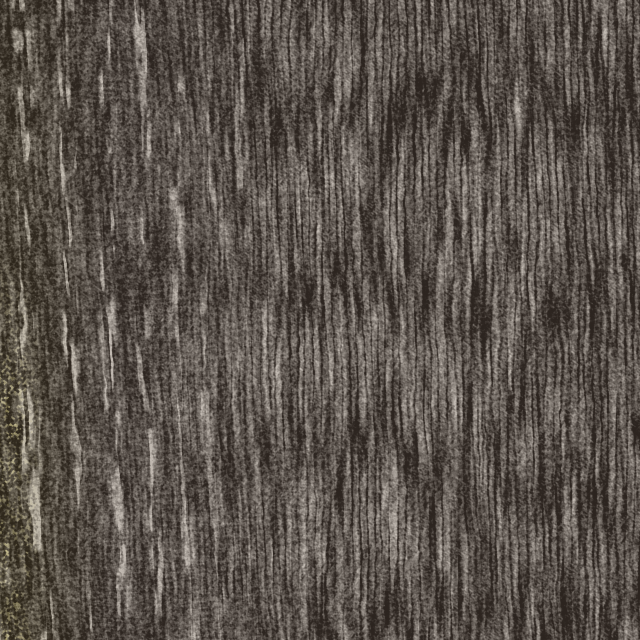
Write a WebGL 1 fragment shader that draws this texture.

```glsl
precision highp float;
uniform vec2 u_resolution;

#define FIBRE_SCALE vec2(132.0, 8.0)
#define HAIR_SCALE vec2(230.0, 22.0)
#define GROOVE_SCALE vec2(84.0, 3.6)
#define PORE_SCALE vec2(19.0, 6.0)
#define GRAIN_SCALE 290.0
#define GRAIN_AMOUNT 0.94
#define GROOVE_AMOUNT 0.46
#define STREAK_AMOUNT 0.74
#define VIGNETTE 0.3
#define DARK_WOOD vec3(0.19, 0.16, 0.14)
#define PALE_WOOD vec3(0.64, 0.61, 0.58)

float hash(vec2 p) {
  return fract(sin(dot(p, vec2(127.1, 311.7))) * 43758.55);
}

vec2 hash2(vec2 p) {
  return vec2(hash(p), hash(p + 57.3));
}

float noise(vec2 p) {
  vec2 i = floor(p);
  vec2 f = fract(p);
  f = f * f * (3.0 - 2.0 * f);
  float low = mix(hash(i), hash(i + vec2(1.0, 0.0)), f.x);
  float high = mix(hash(i + vec2(0.0, 1.0)), hash(i + 1.0), f.x);
  return mix(low, high, f.y);
}

// Distances to the nearest and second nearest cell centre
vec2 cellular(vec2 p) {
  vec2 cell = floor(p);
  vec2 nearest = vec2(8.0);
  for (int j = -1; j <= 1; j++) {
    for (int i = -1; i <= 1; i++) {
      vec2 id = cell + vec2(float(i), float(j));
      float d = length(id + 0.1 + 0.8 * hash2(id) - p);
      nearest.y = min(nearest.y, max(nearest.x, d));
      nearest.x = min(nearest.x, d);
    }
  }
  return nearest;
}

// Lean the grain on the left, let fibres wander a little and fray their edges
vec2 grainSpace(vec2 uv) {
  float lean = mix(0.06, 0.015, smoothstep(0.05, 0.6, uv.x));
  float wander = 0.0025 * sin(uv.y * 9.0 + uv.x * 14.0)
               + 0.0008 * sin(uv.y * 25.0 + uv.x * 37.0);
  float ripple = 0.0035 * (noise(uv * vec2(24.0, 14.0)) - 0.5);
  float fray = 0.0030 * (noise(uv * vec2(90.0, 60.0) + 13.0) - 0.5);
  return vec2(uv.x - lean * (1.0 - uv.y) + wander + ripple + fray, uv.y);
}

// Broken pale streaks, gathered in bands on the left and loose on the right
float paleStreaks(vec2 g, float dense) {
  float band = 0.5 + 0.5 * sin(84.0 * g.x + 70.0 * g.x * g.x + 1.2 * sin(5.0 * g.y));
  float gathered = mix(smoothstep(0.4, 0.9, band), 0.42, dense);
  float strand = noise(g * vec2(190.0, 14.0) + 31.0);
  float breaks = noise(g * vec2(90.0, 32.0) + 83.0);
  return gathered * smoothstep(0.48, 0.72, strand) * smoothstep(0.2, 0.5, breaks);
}

void main() {
  vec2 uv = gl_FragCoord.xy / u_resolution;
  vec2 g = grainSpace(uv);
  float dense = smoothstep(0.18, 0.5, uv.x);

  // Long fibres, fine hairs and the dark grooves between them
  float tone = 0.27;
  tone += mix(0.2, 0.38, dense) * (noise(g * FIBRE_SCALE) - 0.5);
  tone += 0.54 * (noise(g * HAIR_SCALE + 17.0) - 0.5);
  vec2 cells = cellular(g * GROOVE_SCALE);
  float depth = smoothstep(0.15, 0.6, noise(g * vec2(70.0, 12.0) + 61.0));
  float ridge = smoothstep(0.02, 0.42, cells.y - cells.x);
  tone += GROOVE_AMOUNT * mix(0.25, 1.0, dense) * (ridge - 0.52) * mix(0.65, 1.15, depth);

  // Pale streaks, strongest on the left
  tone += STREAK_AMOUNT * mix(1.0, 0.7, dense) * paleStreaks(g, dense);

  // Slender dark pores on the right
  float pore = 1.0 - smoothstep(0.08, 0.34, cellular(g * PORE_SCALE + 9.0).x);
  tone -= 0.09 * pore * smoothstep(0.4, 0.75, uv.x);

  // Faint cross bands on the left
  float crossBand = noise(vec2(uv.x * 7.0, uv.y * 38.0) + 41.0);
  float flecks = noise(uv * vec2(140.0, 110.0));
  tone += 0.35 * smoothstep(0.72, 0.95, crossBand) * flecks
        * (1.0 - smoothstep(0.25, 0.55, uv.x)) * (1.0 - smoothstep(0.4, 0.7, uv.y));

  // Fine surface grain, turned a little to hide its lattice
  vec2 grainPoint = mat2(0.8, 0.6, -0.6, 0.8) * uv * GRAIN_SCALE;
  float speckle = noise(grainPoint);
  tone += GRAIN_AMOUNT * (0.6 * speckle + 0.4 * noise(grainPoint * 1.7 + 5.0) - 0.5);

  // Broad light and darker corners
  vec2 fromCentre = uv - vec2(0.5, 0.42);
  tone += 0.11 - VIGNETTE * dot(fromCentre, fromCentre);

  // Golden glints along the lower left edge
  float edge = (1.0 - smoothstep(0.01, 0.08, uv.x)) * (1.0 - smoothstep(0.3, 0.65, uv.y));
  float glint = edge * smoothstep(0.5, 0.85, speckle) * noise(g * vec2(120.0, 30.0));
  tone += 0.6 * glint;

  // Soften the deepest shadows, then colour
  tone = 0.5 * (tone + sqrt(tone * tone + 0.012)) - 0.05;
  vec3 colour = mix(DARK_WOOD, PALE_WOOD, min(tone, 1.25));
  float warmth = (1.0 - smoothstep(0.0, 0.2, uv.x)) * (1.0 - 0.5 * uv.y);
  colour += warmth * vec3(0.005, 0.008, -0.025) + glint * vec3(0.05, 0.04, -0.08);
  gl_FragColor = vec4(colour, 1.0);
}
```
